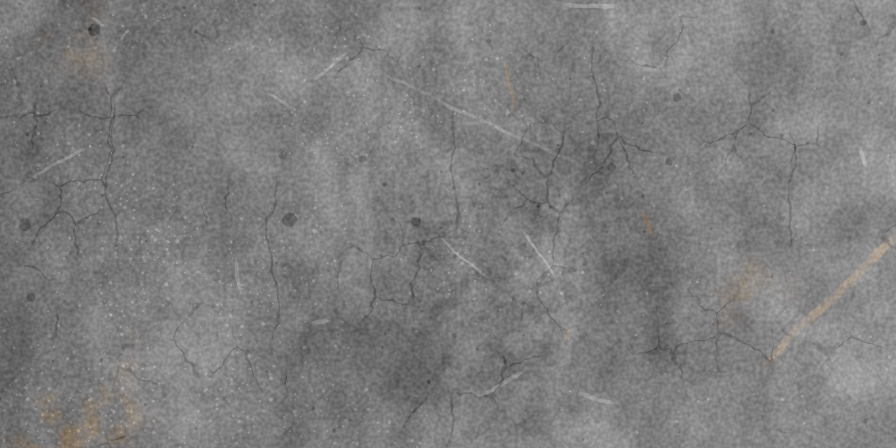
Write a WebGL 2 fragment shader that draws this texture.

```glsl
#version 300 es
precision highp float;
precision highp int;
// Weathered grey concrete: layered gradient noise gives clouds, drips and grain,
// warped cell borders give hairline cracks, and hashed cells and segments
// scatter pale specks, dark pits, scratches and ochre rust.

uniform vec2 u_resolution;
out vec4 fragColor;

vec3 hash(vec2 cell, float seed) {
    uvec3 v = uvec3(ivec3(vec3(cell, seed)));
    v = v * 1664525u + 1013904223u;
    v.x += v.y * v.z; v.y += v.z * v.x; v.z += v.x * v.y;
    v ^= v >> 16u;
    v.x += v.y * v.z; v.y += v.z * v.x; v.z += v.x * v.y;
    return vec3(v >> 16u) / 65535.0;
}

float corner(vec2 cell, vec2 offset, float seed) {
    float angle = 6.2832 * hash(cell, seed).x;
    return dot(vec2(cos(angle), sin(angle)), offset);
}

float noise(vec2 p, float seed) {
    vec2 i = floor(p), f = p - i, e = vec2(1, 0);
    vec2 u = f * f * f * (f * (f * 6.0 - 15.0) + 10.0);
    return mix(mix(corner(i, f, seed), corner(i + e, f - e, seed), u.x),
               mix(corner(i + e.yx, f - e.yx, seed), corner(i + 1.0, f - 1.0, seed), u.x), u.y);
}

float fbm(vec2 p, float seed) {
    float sum = 0.0, amp = 0.5;
    for (int i = 0; i < 5; i++) {
        sum += amp * noise(p, seed + float(i));
        p = mat2(1.6, 1.2, -1.2, 1.6) * p;
        amp *= 0.55;
    }
    return sum;
}

// Soft ellipse, 1 at the centre and 0 outside
float blob(vec2 p, vec2 centre, vec2 radii) {
    return 1.0 - smoothstep(0.2, 1.0, length((p - centre) / radii));
}

// Line from a to b that thins out and fades at its ends
float stroke(vec2 p, vec2 a, vec2 b, float width, float soft) {
    vec2 ab = b - a;
    float t = clamp(dot(p - a, ab) / dot(ab, ab), 0.0, 1.0);
    float taper = smoothstep(0.0, 0.25, t) * smoothstep(0.0, 0.25, 1.0 - t);
    return taper * (1.0 - smoothstep(width * taper, width * taper + soft, length(p - a - ab * t)));
}

// One dot in each cell whose hash falls below the density
float dots(vec2 p, float freq, float density, float radius, float seed, float px) {
    vec2 cell = floor(p * freq);
    vec3 h = hash(cell, seed);
    float r = radius * (0.4 + 0.6 * fract(h.z * 37.0));
    float d = length(p * freq - cell - 0.3 - 0.4 * h.xy);
    return step(h.z, density) * (1.0 - smoothstep(r - 0.5 * px * freq, r + 0.6 * px * freq, d));
}

// Distance to the nearest border between jittered cells
float cellBorder(vec2 p, float freq, float seed) {
    vec2 i = floor(p * freq), f = p * freq - i;
    float near = 9.0, second = 9.0;
    for (int k = 0; k < 9; k++) {
        vec2 o = vec2(k % 3 - 1, k / 3 - 1);
        float d = length(o + hash(i + o, seed).xy - f);
        second = min(second, max(near, d));
        near = min(near, d);
    }
    return 0.5 * (second - near) / freq;
}

void main() {
    float px = 1.0 / u_resolution.y;
    vec2 p = gl_FragCoord.xy * px;
    vec2 warp = vec2(fbm(p * 5.0, 11.0), fbm(p * 5.0, 21.0));
    vec2 q = p + 0.16 * warp;

    // Clouds, plaster patches and vertical drips
    float tone = 0.492 + 0.028 * (p.x - 1.0);
    tone += 0.15 * fbm(p * 2.6, 31.0) + 0.12 * fbm(p * 9.0, 41.0);
    tone += 0.036 * smoothstep(0.02, 0.09, fbm(q * 2.3, 51.0));
    tone += 0.06 * noise(vec2(q.x * 14.0, p.y * 1.3), 61.0);
    tone -= 0.04 * (1.0 - smoothstep(0.0, 0.35, q.x));
    tone -= 0.05 * blob(q, vec2(0.68, 0.22), vec2(0.24, 0.4));
    tone -= 0.05 * stroke(q, vec2(1.3, 0.72), vec2(1.54, 0.12), 0.03, 0.04);

    // Dark mottling and hairline cracks
    float worn = blob(q, vec2(1.12, 0.45), vec2(0.5, 0.6));
    tone -= 0.06 * worn * smoothstep(0.02, 0.2, fbm(p * 17.0, 71.0));
    float cracked = smoothstep(0.0, 0.16, fbm(p * 3.5, 81.0) + 0.12 * worn - 0.02);
    float border = cellBorder(p + 0.09 * warp, 8.0, 91.0);
    tone -= 0.085 * cracked * (1.0 - smoothstep(0.0005, 0.0005 + 1.3 * px, border));
    for (int i = 0; i < 5; i++) {
        vec3 h = hash(vec2(i, 3), 101.0);
        vec2 top = vec2(0.2 + 0.37 * float(i) + 0.1 * h.x, 0.6 + 0.4 * h.y);
        vec2 foot = top - vec2(0.04 * (h.z - 0.5), 0.3 + 0.3 * h.z);
        tone -= 0.08 * stroke(p + 0.06 * warp, top, foot, 0.001, 1.4 * px);
    }

    // Grain, specks and pits
    tone += 0.085 * noise(p * 117.0 + 3.7, 111.0) + 0.06 * noise(p * 67.0, 112.0);
    float dusty = (1.0 - 0.85 * smoothstep(0.7, 1.6, p.x)) * smoothstep(-0.2, 0.2, fbm(p * 3.0, 121.0));
    tone += 0.1 * dots(p, 42.0, 0.3 * dusty, 0.19, 131.0, px);
    tone += 0.09 * dots(p + 0.37, 85.0, 0.22 * dusty, 0.24, 132.0, px);
    tone -= 0.1 * dots(p + 0.01 * warp, 7.0, 0.11, 0.11, 133.0, px);
    tone -= 0.09 * dots(p, 38.0, 0.06 * (0.4 + worn), 0.2, 134.0, px);
    vec3 colour = tone + vec3(0.001, -0.002, 0.001);

    // Ochre stains
    float patchy = smoothstep(-0.14, 0.2, fbm(p * 11.0, 141.0));
    float rust = blob(q, vec2(0.17, 0.03), vec2(0.24, 0.1)) + 0.6 * blob(q, vec2(1.67, 0.34), vec2(0.13, 0.07));
    rust += 0.4 * blob(q, vec2(0.18, 0.92), vec2(0.12, 0.16)) + 0.4 * blob(q, vec2(0.27, 0.2), vec2(0.08, 0.12));
    colour += rust * patchy * vec3(0.07, 0.012, -0.065);

    // Scratches: short scattered ones, then two long ones
    vec2 s = p + 0.025 * warp;
    for (int i = 0; i < 16; i++) {
        vec3 h = hash(vec2(i, 7), 151.0), g = hash(vec2(i, 8), 152.0);
        float angle = 3.1416 * g.x;
        vec2 reach = (0.02 + 0.07 * g.y * g.y) * vec2(cos(angle), sin(angle));
        vec2 mid = h.xy * vec2(2.0, 1.0);
        vec3 tint = g.z < 0.35 ? vec3(0.08, 0.02, -0.05) : vec3(0.11);
        colour += tint * stroke(s, mid - reach, mid + reach, 0.0012 + 0.002 * h.z, 1.3 * px);
    }
    float rubbed = 0.45 + 0.55 * patchy;
    colour += vec3(0.1) * rubbed * stroke(s, vec2(0.78, 0.87), vec2(1.36, 0.6), 0.002, 1.5 * px);
    colour += vec3(0.12, 0.065, 0.0) * rubbed * stroke(s, vec2(1.66, 0.15), vec2(2.08, 0.54), 0.007, 2.0 * px);
    fragColor = vec4(clamp(colour, 0.0, 1.0), 1.0);
}
```
